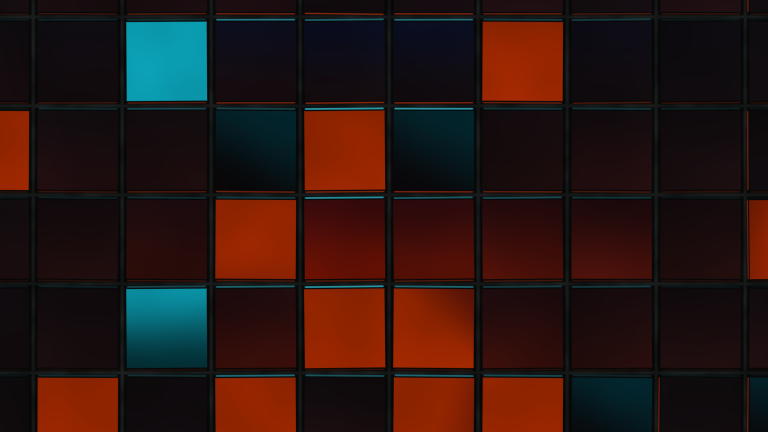
This background is drawn by a Shadertoy shader. Its source:

```glsl
// Wall of dark glossy square tiles with glowing orange, red and teal panels.

const float PITCH = 0.206;                  // tile spacing, in canvas heights
const vec2 ANCHOR = vec2(0.115, -0.054);    // centre of the anchor tile
const vec2 ANCHOR_ID = vec2(5.0, 2.0);      // its column and row, rows run down
const vec2 HALF_TILE = vec2(0.452, 0.444);  // half size, in tile spacings
const float MAX_TILT = 0.012;
const float RIM_WIDTH = 0.010;              // half width of the lit rims

const vec3 ORANGE = vec3(0.62, 0.155, 0.0);
const vec3 RED = vec3(0.48, 0.075, 0.008);
const vec3 WINE = vec3(0.20, 0.032, 0.040);
const vec3 CHARCOAL = vec3(0.056, 0.043, 0.053);
const vec3 NIGHT_BLUE = vec3(0.035, 0.05, 0.12);
const vec3 TEAL = vec3(0.04, 0.60, 0.68);
const vec3 DEEP_TEAL = vec3(0.012, 0.14, 0.17);
const vec3 GROUT = vec3(0.028, 0.030, 0.032);
const vec3 GROUT_RIDGE = vec3(0.088, 0.096, 0.096);
const vec3 CYAN_RIM = vec3(0.16, 0.58, 0.64);
const vec3 ORANGE_RIM = vec3(0.62, 0.17, 0.05);

float hash(vec2 p) {
    vec3 q = fract(vec3(p.xyx) * 0.1031);
    q += dot(q, q.yzx + 33.33);
    return fract((q.x + q.y) * q.z);
}

float gradientDot(vec2 corner, vec2 p) {
    float a = 6.2832 * hash(corner);
    return dot(vec2(cos(a), sin(a)), p - corner);
}

float gradientNoise(vec2 p) {
    vec2 i = floor(p), u = smoothstep(0.0, 1.0, p - i);
    vec2 e = vec2(1.0, 0.0);
    return mix(mix(gradientDot(i, p), gradientDot(i + e, p), u.x),
               mix(gradientDot(i + e.yx, p), gradientDot(i + e.xx, p), u.x), u.y);
}

// True where a whole number is a multiple of n
bool isMultiple(float x, float n) { return mod(x + 0.5, n) < 1.0; }

// Lit panels: a sparse lattice, plus a wedge that widens downwards
bool isOrange(vec2 id) {
    float v = id.x + 6.0 * id.y, d = id.x - id.y;
    bool lattice = (isMultiple(v - 6.0, 15.0) || isMultiple(v - 10.0, 15.0))
                   && !isMultiple(id.y - 3.0, 4.0);
    bool wedge = id.y > 1.5 + abs(d - 1.0) && abs(d) > 0.5;
    return lattice || wedge;
}

bool isTeal(vec2 id) { return isMultiple(5.0 * (id.x - 2.0) + 8.0 * id.y, 24.0); }

bool isDeepTeal(vec2 id) {
    float v = id.x - 3.0 + 7.0 * (id.y - 1.0);
    return isMultiple(v, 25.0) || isMultiple(v - 2.0, 25.0);
}

// Face of one tile; f spans -0.5 to 0.5 with y down
vec3 tileColor(vec2 id, vec2 f) {
    float t = smoothstep(-0.5, 0.5, f.y);
    float h = hash(id + 7.0);
    float angle = 6.2832 * hash(id + 31.0);
    float slope = dot(f, vec2(cos(angle), sin(angle)));

    if (isDeepTeal(id)) return mix(DEEP_TEAL, CHARCOAL * 0.6, smoothstep(-0.5, 0.6, f.y - 0.5 * f.x));
    if (isTeal(id)) return TEAL * mix(1.0, mix(0.95, 0.28, t), step(1.0, id.y));
    if (isOrange(id)) {
        float shade = h * h * smoothstep(0.0, 0.65, slope);
        return mix(ORANGE * (1.0 - 0.12 * (0.5 - f.y)), WINE, 0.75 * shade);
    }

    // Unlit tiles: warm glow around the middle row, cold sheen along the top
    vec2 w = (id - vec2(4.6, 2.25)) / vec2(2.7, 0.95);
    float warm = exp(-dot(w, w)) * mix(0.75, 1.1, h);
    float cx = (id.x - 4.5) / 2.6;
    float cold = exp(-cx * cx) * (1.0 - smoothstep(0.0, 1.0, id.y));
    vec3 top = mix(mix(CHARCOAL, WINE, warm), NIGHT_BLUE, cold);
    vec3 bottom = mix(CHARCOAL + 0.35 * WINE * h * h, RED, warm);
    return mix(top, bottom, t) * (1.0 + 0.25 * slope);
}

// Soft line around x = 0
float line(float x, float halfWidth, float aa) {
    return 1.0 - smoothstep(halfWidth - aa, halfWidth + aa, abs(x));
}

void mainImage(out vec4 fragColor, in vec2 fragCoord) {
    vec2 p = (fragCoord - 0.5 * iResolution.xy) / iResolution.y;
    vec2 q = (p - ANCHOR) / PITCH * vec2(1.0, -1.0);
    vec2 cell = floor(q + 0.5), f = q - cell;
    vec2 id = cell + ANCHOR_ID;
    float aa = 0.75 / (iResolution.y * PITCH);

    // Grout with a faint raised ridge
    float edge = 0.5 - max(abs(f.x), abs(f.y));
    vec3 col = mix(GROUT_RIDGE, GROUT, smoothstep(0.005, 0.032, edge));
    col *= 1.0 + 0.5 * gradientNoise(q * 5.0);

    // Each tile sits slightly crooked
    float tilt = MAX_TILT * (2.0 * hash(id + 53.0) - 1.0);
    vec2 g = f + tilt * vec2(-f.y, f.x);

    // Lit rims: cyan above, orange below, orange at the left near the sides
    float spanX = 1.0 - smoothstep(0.43, 0.455, abs(g.x));
    float spanY = 1.0 - smoothstep(0.43, 0.455, abs(g.y));
    float focus = exp(-pow((id.x - 4.3) / 2.9, 2.0));
    float cyan = focus * mix(0.45, 1.1, hash(id + 71.0));
    float amber = mix(0.15, 0.85, focus) * (1.0 - smoothstep(0.5, 3.5, id.y) * 0.75);
    float side = step(3.5, abs(id.x - 4.0)) * step(0.45, hash(id + 97.0));
    col = mix(col, CYAN_RIM, cyan * spanX * line(g.y + 0.468, RIM_WIDTH, aa));
    col = mix(col, ORANGE_RIM, amber * spanX * line(g.y - 0.466, RIM_WIDTH * 0.8, aa));
    col = mix(col, ORANGE_RIM, 0.7 * side * spanY * line(g.x + 0.47, RIM_WIDTH * 0.7, aa));

    // Tile face
    vec2 d = abs(g) - HALF_TILE;
    float face = 1.0 - smoothstep(-aa, aa, max(d.x, d.y));
    vec3 tile = tileColor(id, g) * (1.0 + 0.12 * gradientNoise(q * 1.7 + 9.0));
    fragColor = vec4(mix(col, tile, face), 1.0);
}
```
